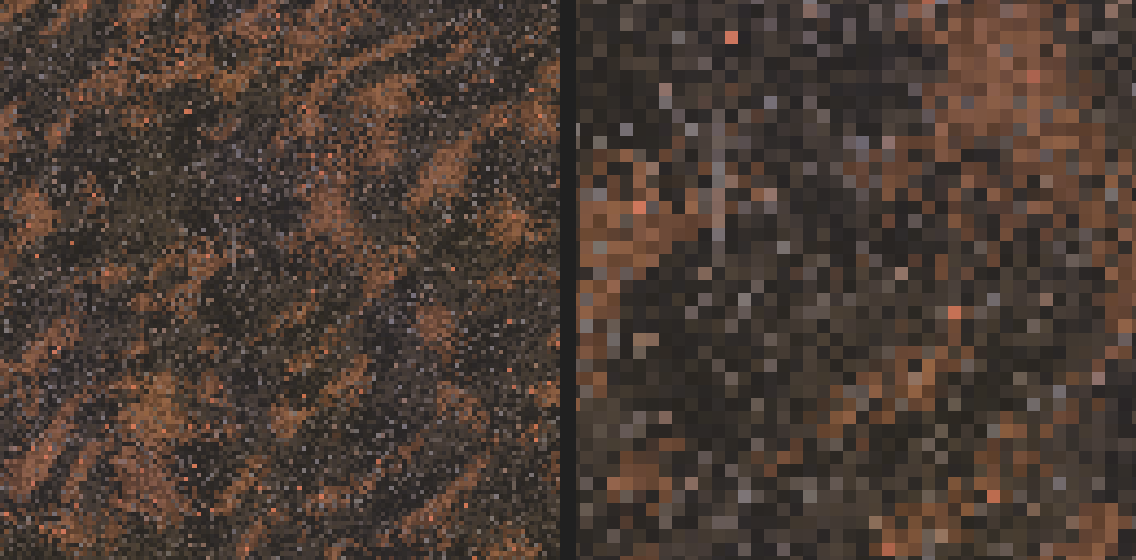
Left, the full canvas; right, a detail of the centre.
This texture is drawn by a WebGL 1 fragment shader. Its source:

```glsl
precision highp float;
// Dark brown granite of square cells, with slanted rust grains and pale mineral specks.

uniform vec2 u_resolution;

const float CELLS = 128.0;
const float GRAIN_ANGLE = 0.72;

const vec3 CHARCOAL = vec3(0.175, 0.16, 0.15);
const vec3 UMBER = vec3(0.28, 0.24, 0.21);
const vec3 RUST = vec3(0.39, 0.265, 0.195);
const vec3 TAN = vec3(0.53, 0.36, 0.265);
const vec3 STONE = vec3(0.38, 0.335, 0.315);
const vec3 ASH = vec3(0.46, 0.43, 0.43);
const vec3 BLUSH = vec3(0.53, 0.42, 0.37);
const vec3 SALMON = vec3(0.75, 0.43, 0.32);

float hash(vec2 p, float seed) {
  vec3 q = fract(vec3(p.xyx) * 0.1031 + seed * 0.137);
  q += dot(q, q.yzx + 33.33);
  return fract((q.x + q.y) * q.z);
}

float noise(vec2 p, float seed) {
  vec2 i = floor(p);
  vec2 f = fract(p);
  f = f * f * (3.0 - 2.0 * f);
  float low = mix(hash(i, seed), hash(i + vec2(1.0, 0.0), seed), f.x);
  float high = mix(hash(i + vec2(0.0, 1.0), seed), hash(i + vec2(1.0, 1.0), seed), f.x);
  return mix(low, high, f.y);
}

vec2 rotate(vec2 p, float angle) {
  float c = cos(angle);
  float s = sin(angle);
  return vec2(c * p.x + s * p.y, c * p.y - s * p.x);
}

// Coordinates along and across the grain, gently bent by slow noise.
vec2 grainSpace(vec2 p, float angle) {
  vec2 bend = vec2(noise(p * 5.0, 1.0), noise(p * 5.0, 2.0)) - 0.5;
  return rotate(p + 0.10 * bend, angle) + 4.0;
}

// Dark matrix: charcoal and umber in loose streaks.
vec3 matrixColor(vec2 grain, vec2 cell) {
  float streak = noise(grain * vec2(16.0, 30.0), 3.0) - 0.5;
  float tone = 0.47 + 0.7 * streak + 0.8 * (hash(cell, 4.0) - 0.5);
  return mix(CHARCOAL, UMBER, smoothstep(0.3, 0.72, tone));
}

// Warm feldspar: rust with lighter tan cores.
vec3 feldsparColor(float score, vec2 cell) {
  float core = score + 0.35 * (hash(cell, 5.0) - 0.5);
  return mix(RUST, TAN, smoothstep(0.24, 0.42, core));
}

// Positive inside the warm grains, with edges broken up cell by cell.
float feldsparScore(vec2 p, vec2 grain, vec2 cell) {
  float body = noise(grain * vec2(14.0, 27.0), 6.0) - 0.5;
  float region = noise(p * 4.5, 7.0) - 0.5;
  float scatter = hash(cell, 8.0) - 0.5;
  return body + 0.35 * region + 0.42 * scatter;
}

// Replaces the stone by single-cell specks, rarer as they get brighter.
vec3 addSpecks(vec3 color, vec2 cell, float warmth) {
  float pick = hash(cell, 9.0);
  color = mix(color, STONE, step(pick, 0.105));
  color = mix(color, ASH, step(pick, 0.032));
  color = mix(color, BLUSH, step(pick, 0.014 + 0.02 * warmth));
  return mix(color, SALMON, step(pick, 0.002 + 0.012 * warmth));
}

// Slow drift between cool and olive, plus a small change in each cell.
vec3 tint(vec3 color, vec2 p, vec2 cell) {
  float drift = noise(p * 7.0, 10.0) - 0.5;
  float hue = 0.16 * drift + 0.10 * (hash(cell, 11.0) - 0.5);
  float light = 0.9 + 0.2 * hash(cell, 12.0);
  return color * light * (1.0 + hue * vec3(-0.2, -0.1, 1.0));
}

void main() {
  vec2 uv = gl_FragCoord.xy / min(u_resolution.x, u_resolution.y);
  vec2 cell = floor(uv * CELLS);
  vec2 p = (cell + 0.5) / CELLS;
  vec2 grain = grainSpace(p, GRAIN_ANGLE);

  float score = feldsparScore(p, grain, cell);
  float warmth = smoothstep(0.08, 0.18, score);
  vec3 color = mix(matrixColor(grain, cell), feldsparColor(score, cell), warmth);
  color = addSpecks(color, cell, warmth);
  gl_FragColor = vec4(tint(color, p, cell), 1.0);
}
```
